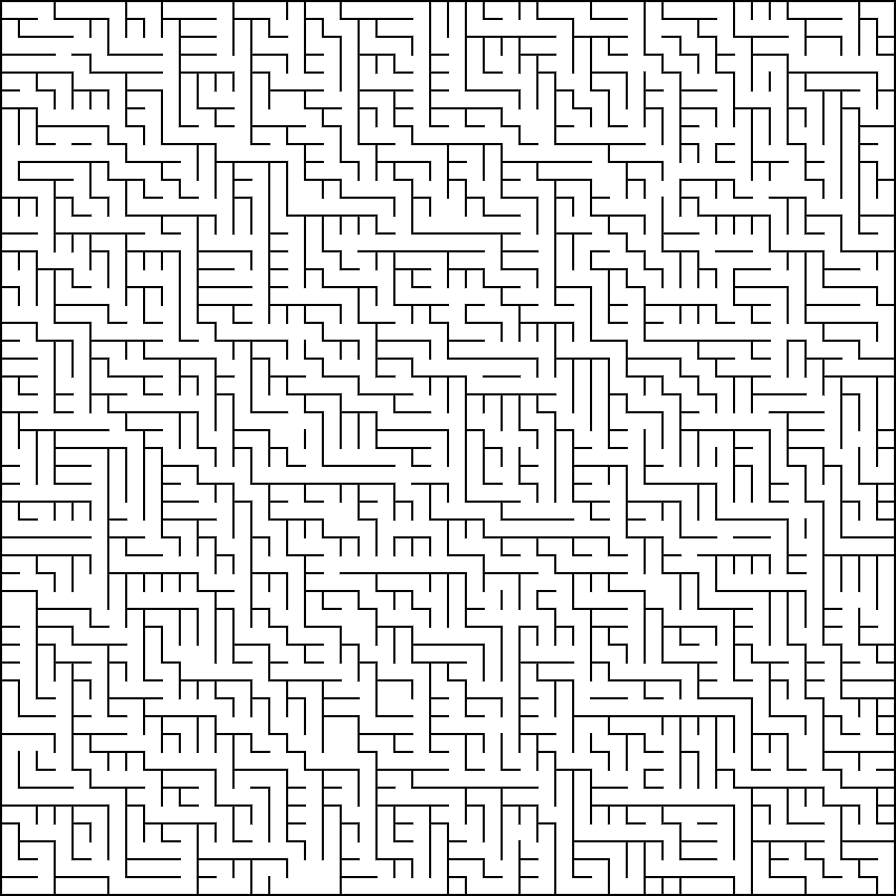
Write a three.js fragment shader that draws this pattern.

```glsl
varying vec2 vUv;

float hash(vec2 p) {
  vec3 q = fract(p.xyx * vec3(0.1031, 0.1030, 0.0973));
  q += dot(q, q.yzx + 33.33);
  return fract((q.x + q.y) * q.z);
}

// Distance to the one wall a post owns: west, north or, rarely, none
float wallDistance(vec2 p, vec2 post) {
  float choice = hash(post + 17.0);
  vec2 halfWall = choice < 0.485 ? vec2(-0.5, 0.0) : vec2(0.0, 0.5);
  vec2 d = abs(p - post - halfWall) - abs(halfWall);
  return choice > 0.97 ? 1.0 : max(d.x, d.y);
}

void main() {
  float halfLine = 0.059;

  // 50 by 50 cells, inset so the border line stays fully visible
  vec2 centered = (vUv - 0.5) * (50.0 + 2.0 * halfLine);
  vec2 p = centered + 25.0;
  vec2 post = floor(p + 0.5);

  // Only walls touching the nearest post can reach this point
  float d = wallDistance(p, post);
  d = min(d, wallDistance(p, post + vec2(1.0, 0.0)));
  d = min(d, wallDistance(p, post - vec2(0.0, 1.0)));

  // Outer border
  d = min(d, abs(max(abs(centered.x), abs(centered.y)) - 25.0));

  // Line coverage over one pixel
  float pixel = fwidth(centered.x);
  float ink = clamp((halfLine - d) / pixel + 0.5, 0.0, 1.0);
  gl_FragColor = vec4(vec3(1.0 - ink), 1.0);
}
```
